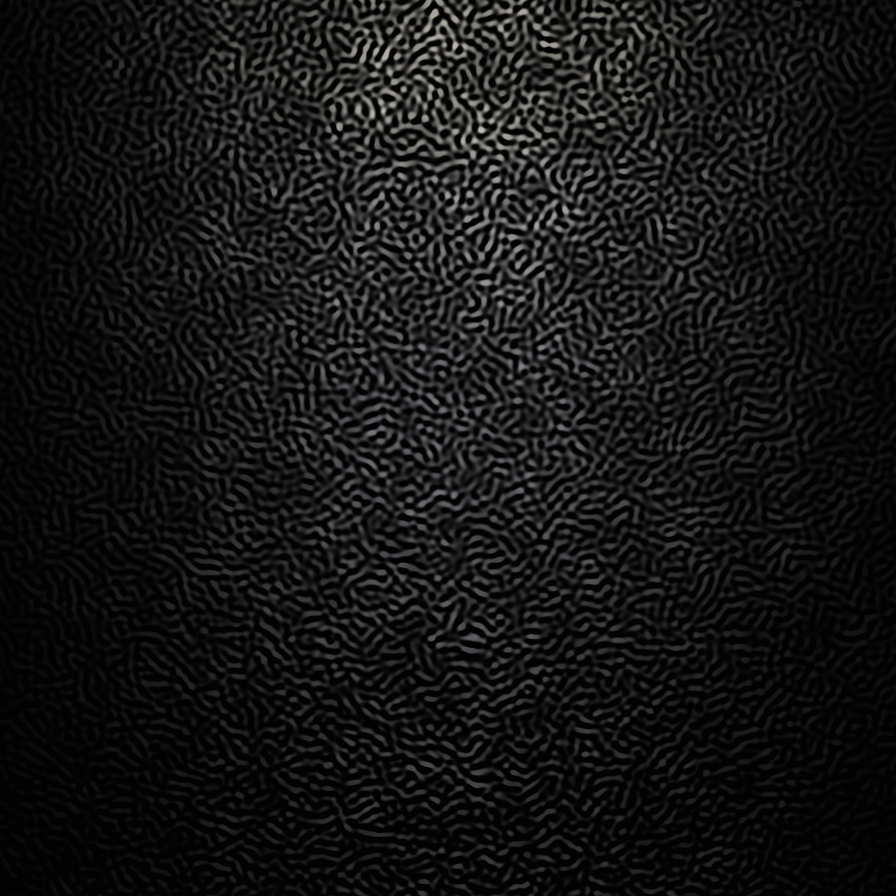
This texture is drawn by a WebGL 2 fragment shader. Its source:

```glsl
#version 300 es
precision highp float;
// Black embossed leather with a labyrinth grain, lit by a soft lamp from the top.

uniform vec2 u_resolution;
out vec4 outColor;

const float TAU = 6.28319;

// Grain
const float GRAIN_SCALE = 80.0;     // ridges across the canvas
const float KERNEL_FALLOFF = 1.25;  // higher gives shorter ridges
const float RIDGE_LOW = -0.85;      // relief value where light begins
const float RIDGE_HIGH = 1.45;      // relief value of a full highlight
const float LOWER_SPARSENESS = 0.6; // thins the ridges far from the lamp

// Light
const vec2 LAMP = vec2(0.52, 0.92);
const vec2 GLOW_CENTER = vec2(0.53, 0.88);
const vec2 GLOW_SIZE = vec2(0.30, 0.27);
const float BEAM_WIDTH = 0.36;
const float LIGHT_BOTTOM = 0.18;
const float LIGHT_MIDDLE = 0.34;
const float GLOW_STRENGTH = 0.22;

// Variation and colour
const float BLOTCH_SCALE = 24.0;
const float BLOTCH_AMOUNT = 0.5;
const vec3 GROOVE = vec3(0.006, 0.006, 0.007);
const vec3 COOL_TINT = vec3(0.98, 0.99, 1.03);
const vec3 WARM_TINT = vec3(1.03, 1.01, 0.96);

vec3 hash3(vec2 p) {
    vec3 q = fract(vec3(p.xyx) * vec3(0.1031, 0.1030, 0.0973));
    q += dot(q, q.yxz + 33.33);
    return fract((q.xxy + q.yzz) * q.zyx);
}

float valueNoise(vec2 p) {
    vec2 cell = floor(p);
    vec2 f = fract(p);
    f = f * f * (3.0 - 2.0 * f);
    float low = mix(hash3(cell).x, hash3(cell + vec2(1, 0)).x, f.x);
    float high = mix(hash3(cell + vec2(0, 1)).x, hash3(cell + vec2(1, 1)).x, f.x);
    return mix(low, high, f.y);
}

// Sum of randomly turned wave packets; returns height and its gradient.
vec3 labyrinth(vec2 p) {
    vec2 cell = floor(p);
    vec3 relief = vec3(0.0);
    for (int j = -2; j <= 2; j++) {
        for (int i = -2; i <= 2; i++) {
            vec2 id = cell + vec2(i, j);
            vec3 rnd = hash3(id + 117.0);
            vec2 offset = p - id - rnd.xy;
            float angle = TAU * rnd.z;
            vec2 waveDir = vec2(cos(angle), sin(angle));
            float phase = TAU * (dot(offset, waveDir) + hash3(id + 311.0).x);
            float envelope = exp(-KERNEL_FALLOFF * dot(offset, offset));
            relief += envelope * vec3(cos(phase), -sin(phase) * waveDir);
        }
    }
    return relief * sqrt(KERNEL_FALLOFF);
}

// Brightness of the lamp over the sheet.
float lampLight(vec2 uv) {
    float across = (uv.x - LAMP.x) / BEAM_WIDTH;
    float beam = exp(-across * across);
    float rise = mix(LIGHT_BOTTOM, LIGHT_MIDDLE, smoothstep(0.0, 0.55, uv.y));
    vec2 g = (uv - GLOW_CENTER) / GLOW_SIZE;
    return beam * rise + GLOW_STRENGTH * exp(-dot(g, g));
}

void main() {
    vec2 uv = gl_FragCoord.xy / u_resolution;

    // Relief: overhead light near the lamp, raking light further down
    vec3 relief = labyrinth(uv * GRAIN_SCALE);
    vec2 toLamp = LAMP - uv;
    float distance01 = length(toLamp);
    float raking = smoothstep(0.05, 0.7, distance01);
    float slope = -1.4 * dot(relief.yz, toLamp / max(distance01, 0.01));
    float facing = mix(relief.x, slope, mix(0.2, 0.85, raking));
    float threshold = RIDGE_LOW + LOWER_SPARSENESS * (1.0 - smoothstep(0.0, 0.5, uv.y));
    float ridge = smoothstep(threshold, RIDGE_HIGH, facing);

    // Uneven sheen
    float blotch = valueNoise(uv * BLOTCH_SCALE) - 0.5;
    float fine = valueNoise(uv * GRAIN_SCALE * 0.7 + 41.0) - 0.5;
    float sheen = 1.0 + BLOTCH_AMOUNT * (blotch + fine);

    float warmth = smoothstep(0.55, 0.95, uv.y);
    vec3 tint = mix(COOL_TINT, WARM_TINT, warmth);
    vec3 color = GROOVE + tint * lampLight(uv) * ridge * sheen;
    outColor = vec4(color, 1.0);
}
```
